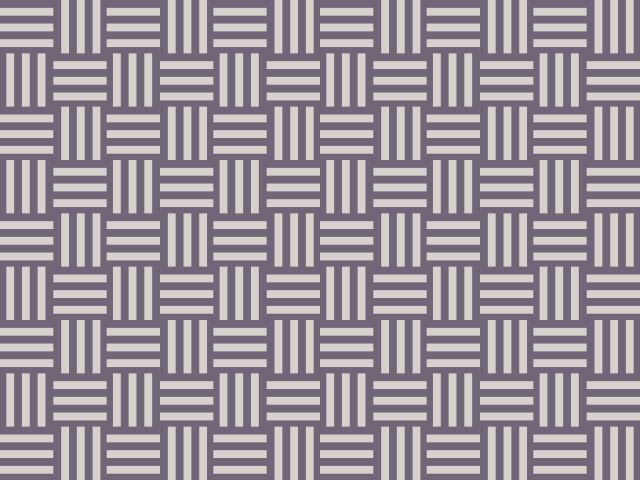
Write a WebGL 1 fragment shader that draws this pattern.

```glsl
precision highp float;

uniform vec2 u_resolution;

const float ROWS = 9.0;            // cells from top to bottom
const float BARS = 3.0;            // bars in each cell
const float PITCH = 1.0 / 3.4;     // one gap plus one bar, in cells
const float BAR_SHARE = 0.5;       // bar width as a share of the pitch
const vec3 GROUND = vec3(0.44, 0.40, 0.47);
const vec3 BAR = vec3(0.84, 0.82, 0.80);

// Coverage of the bars across a cell; each pitch is a gap, then a bar.
float barCoverage(float across, float pixel) {
  float p = across / PITCH;
  float firstCentre = 1.0 - 0.5 * BAR_SHARE;
  float index = clamp(floor(p - firstCentre + 0.5), 0.0, BARS - 1.0);
  float edge = 0.5 * BAR_SHARE - abs(p - firstCentre - index);
  return clamp(edge * PITCH / pixel + 0.5, 0.0, 1.0);
}

// Smoothed square wave: +1 in even cells, -1 in odd cells.
vec2 cellSign(vec2 cell, vec2 local, float pixel) {
  vec2 parity = 1.0 - 2.0 * mod(cell, 2.0);
  vec2 inset = min(local, 1.0 - local);
  return parity * clamp(2.0 * inset / pixel, 0.0, 1.0);
}

void main() {
  // Cell coordinates, counted from the top left corner.
  float pixel = ROWS / u_resolution.y;
  vec2 grid = vec2(gl_FragCoord.x, u_resolution.y - gl_FragCoord.y) * pixel;
  vec2 cell = floor(grid);
  vec2 local = fract(grid);

  // Upright bars are mirrored in even columns.
  float mirrored = mod(cell.x, 2.0) < 0.5 ? 1.0 - local.x : local.x;
  float upright = barCoverage(mirrored, pixel);
  float level = barCoverage(local.y, pixel);

  // Alternate the two directions like a checkerboard.
  vec2 side = cellSign(cell, local, pixel);
  float levelShare = 0.5 + 0.5 * side.x * side.y;
  float coverage = mix(upright, level, levelShare);

  gl_FragColor = vec4(mix(GROUND, BAR, coverage), 1.0);
}
```
